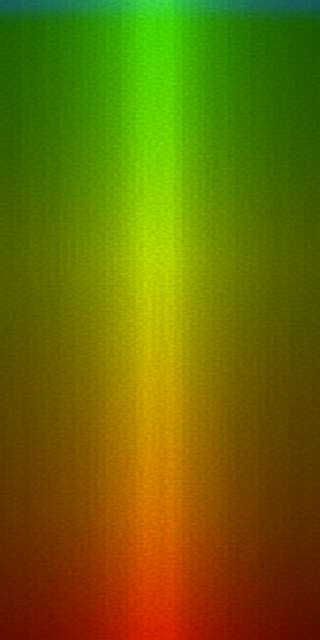
Write a WebGL 2 fragment shader that draws this background.

```glsl
#version 300 es
precision highp float;
// A vertical ramp from red through amber and lime to green, with a teal top rim,
// lit by a narrow central column whose long tails fall off in upright steps.
// Short row-aligned dashes of grain come from stretched gradient noise.
uniform vec2 u_resolution;
out vec4 fragColor;

vec2 hashGradient(vec2 cell) {
  float h = fract(sin(dot(cell, vec2(127.1, 311.7))) * 43758.5);
  return vec2(cos(6.2832 * h), sin(6.2832 * h));
}

float gradientNoise(vec2 p) {
  vec2 i = floor(p), f = fract(p);
  vec2 u = f * f * (3.0 - 2.0 * f);
  float a = dot(hashGradient(i), f);
  float b = dot(hashGradient(i + vec2(1, 0)), f - vec2(1, 0));
  float c = dot(hashGradient(i + vec2(0, 1)), f - vec2(0, 1));
  float d = dot(hashGradient(i + vec2(1, 1)), f - vec2(1, 1));
  return mix(mix(a, b, u.x), mix(c, d, u.x), u.y);
}

// Evenly spaced colour stops from bottom to top
vec3 verticalRamp(float y) {
  vec3 stops[6] = vec3[6](
    vec3(0.83, 0.11, 0.0), vec3(0.82, 0.44, 0.0), vec3(0.77, 0.64, 0.0),
    vec3(0.70, 0.83, 0.0), vec3(0.40, 0.83, 0.0), vec3(0.22, 0.83, 0.0));
  vec3 color = stops[0];
  for (int k = 1; k < 6; k++) {
    color = mix(color, stops[k], clamp(y * 5.0 - float(k - 1), 0.0, 1.0));
  }
  return color;
}

// Staircase with smoothed risers, centred on the identity line
float steppedColumns(float x, float count) {
  float s = x * count;
  return (floor(s) + smoothstep(0.75, 1.0, fract(s)) + 0.38) / count;
}

// Small flat core, then exponential tails, the left one longer
float columnLight(float x) {
  float offset = x - 0.49;
  float reach = max(abs(offset) - 0.04, 0.0);
  float spread = offset < 0.0 ? 0.23 : 0.2;
  return 0.36 + 0.64 * exp(-reach / spread);
}

void main() {
  vec2 uv = gl_FragCoord.xy / u_resolution;
  float column = steppedColumns(uv.x, 42.0);
  float light = columnLight(mix(uv.x, column, 0.85));

  // Row-aligned grain shifts both brightness and hue
  float grain = gradientNoise(uv * vec2(76.0, 256.0));
  float hueGrain = gradientNoise(uv * vec2(64.0, 256.0) + vec2(71.3, 19.0));
  float bands = gradientNoise(vec2(column * 31.0, uv.y * 2.0));
  vec3 color = verticalRamp(uv.y + 0.04 * hueGrain);
  color *= light * (1.0 + 0.1 * grain + 0.05 * bands);

  // Teal rim, bluer toward the corners
  float rim = smoothstep(0.945, 1.0, uv.y);
  color.b += rim * rim * mix(0.45, 0.25, light);
  color.r *= 1.0 - 0.3 * rim * (1.0 - light);
  fragColor = vec4(clamp(color, 0.0, 1.0), 1.0);
}
```
